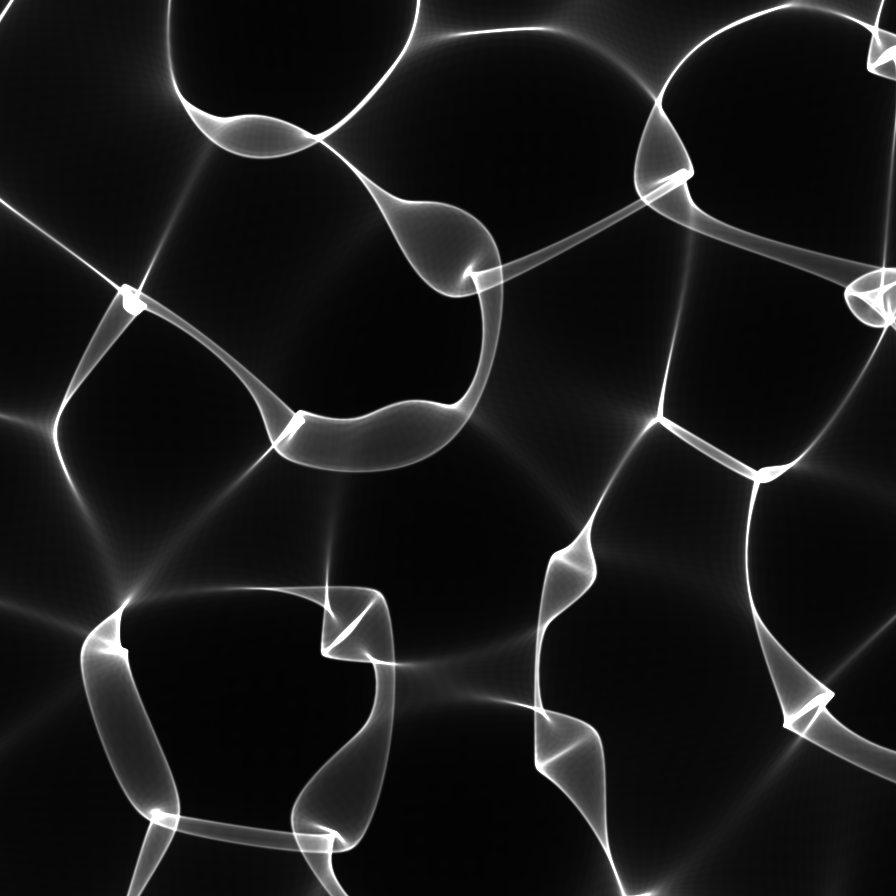
Write a three.js fragment shader that draws this texture.

```glsl
// Water caustics: a bright web of folded light sheets on black.
// A sum of random waves bends a grid of rays; each ray lands as a Gaussian
// stretched by the local bending, so folds and cusps come out sharp.

varying vec2 vUv;

const int   WAVES      = 12;
const float FREQ_MIN   = 3.2;     // wave cycles across the canvas
const float FREQ_MAX   = 6.0;
const float BENDING    = 0.53;    // focusing strength of each wave
const float SEED       = 7.0;

const int   REACH      = 4;       // searched cells on each side
const float CELL       = 0.028;   // coarse ray cell
const int   RAYS       = 3;       // rays along each side of a cell
const float RAY_GAP    = CELL / 3.0;
const float RAY_WIDTH  = 0.45 * RAY_GAP;
const float CELL_REACH = 0.7 * CELL;
const float SAG        = 0.015;   // allowance for curvature inside a cell
const float BLUR       = 0.0009;  // softness of the finest lines

const float EXPOSURE   = 0.11;
const float PI         = 3.14159265;

// Wave vector in xy, phase in z, displacement scale in w
vec4 waves[WAVES];

float hash(float n) {
  return fract(sin(n * 12.9898 + SEED * 78.233) * 43758.5453);
}

void buildWaves() {
  for (int i = 0; i < WAVES; i++) {
    float n = float(i);
    float angle = PI * (n + hash(n + 1.0)) / float(WAVES);
    float freq = mix(FREQ_MIN, FREQ_MAX, hash(n + 31.0));
    vec2 k = 2.0 * PI * freq * vec2(cos(angle), sin(angle));
    waves[i] = vec4(k, 2.0 * PI * hash(n + 67.0), BENDING / dot(k, k));
  }
}

// Landing point of a ray; jac holds the symmetric Jacobian (xx, xy, yy)
vec2 refractRay(vec2 start, out vec3 jac) {
  vec2 landing = start;
  jac = vec3(1.0, 0.0, 1.0);
  for (int i = 0; i < WAVES; i++) {
    vec4 w = waves[i];
    float theta = dot(w.xy, start) + w.z;
    landing -= w.w * sin(theta) * w.xy;
    jac -= w.w * cos(theta) * vec3(w.x * w.x, w.x * w.y, w.y * w.y);
  }
  return landing;
}

// Light left at an offset from a ray's landing point
float splat(vec2 offset, vec3 jac) {
  vec3 cov = RAY_WIDTH * RAY_WIDTH * vec3(
    jac.x * jac.x + jac.y * jac.y,
    jac.y * (jac.x + jac.z),
    jac.y * jac.y + jac.z * jac.z);
  cov += BLUR * BLUR * vec3(1.0, 0.0, 1.0);
  float det = cov.x * cov.z - cov.y * cov.y;
  float dist2 = (cov.z * offset.x * offset.x
               - 2.0 * cov.y * offset.x * offset.y
               + cov.x * offset.y * offset.y) / det;
  return RAY_GAP * RAY_GAP * exp(-0.5 * dist2) / (2.0 * PI * sqrt(det));
}

// Sum of all rays of one cell
float cellLight(vec2 corner, vec2 point) {
  float light = 0.0;
  vec3 jac;
  for (int j = 0; j < RAYS; j++) {
    for (int i = 0; i < RAYS; i++) {
      vec2 start = corner + (vec2(float(i), float(j)) + 0.5) * RAY_GAP;
      vec2 landing = refractRay(start, jac);
      light += splat(point - landing, jac);
    }
  }
  return light;
}

void main() {
  buildWaves();

  // Visit nearby cells, tracing only those whose light can land here
  vec2 home = floor(vUv / CELL);
  float light = 0.0;
  vec3 jac;
  for (int j = -REACH; j <= REACH; j++) {
    for (int i = -REACH; i <= REACH; i++) {
      vec2 corner = (home + vec2(float(i), float(j))) * CELL;
      vec2 offset = abs(vUv - refractRay(corner + 0.5 * CELL, jac));
      vec3 stretch = abs(jac);
      vec2 bound = CELL_REACH * (stretch.xy + stretch.yz) + SAG;
      if (offset.x < bound.x && offset.y < bound.y) {
        light += cellLight(corner, vUv);
      }
    }
  }

  gl_FragColor = vec4(vec3(min(EXPOSURE * light, 1.0)), 1.0);
}
```
